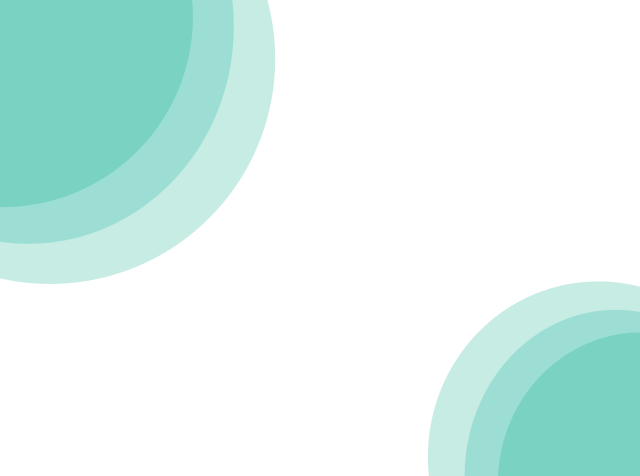
Give the GLSL for this background, as a Shadertoy shader.

```glsl
// Two nested stacks of mint discs on white, cut off by opposite corners.
// Each stack paints three ellipses from pale to deep; coverage comes from
// an approximate signed distance, in units of the canvas height.

const vec3 WHITE = vec3(1.0);
const vec3 PALE_MINT = vec3(0.78, 0.925, 0.894);
const vec3 SOFT_MINT = vec3(0.612, 0.871, 0.831);
const vec3 DEEP_MINT = vec3(0.475, 0.824, 0.76);

// Signed distance to an ellipse, accurate near its edge for mild eccentricity.
float ellipseDistance(vec2 p, vec2 radii) {
    return (length(p / radii) - 1.0) * min(radii.x, radii.y);
}

// Lay one smooth-edged ellipse over the colour beneath it.
vec3 paintEllipse(vec3 base, vec3 ink, vec2 p, vec2 center, vec2 radii, float pixel) {
    float coverage = clamp(0.5 - ellipseDistance(p - center, radii) / pixel, 0.0, 1.0);
    return mix(base, ink, coverage);
}

void mainImage(out vec4 fragColor, in vec2 fragCoord) {
    float pixel = 1.0 / iResolution.y;
    vec2 canvas = vec2(iResolution.x * pixel, 1.0);
    vec2 uv = fragCoord * pixel;

    // Positions relative to the two corners that hold the stacks
    vec2 topLeft = uv - vec2(0.0, canvas.y);
    vec2 bottomRight = uv - vec2(canvas.x, 0.0);

    vec3 color = WHITE;

    // Upper left stack
    color = paintEllipse(color, PALE_MINT, topLeft, vec2(0.1053, -0.1237), vec2(0.4728), pixel);
    color = paintEllipse(color, SOFT_MINT, topLeft, vec2(0.0596, -0.0561), vec2(0.4316, 0.4561), pixel);
    color = paintEllipse(color, DEEP_MINT, topLeft, vec2(0.0053, -0.0351), vec2(0.4), pixel);

    // Lower right stack
    color = paintEllipse(color, PALE_MINT, bottomRight, vec2(-0.0877, 0.0404), vec2(0.3579, 0.3684), pixel);
    color = paintEllipse(color, SOFT_MINT, bottomRight, vec2(-0.0509, 0.0), vec2(0.3175, 0.3491), pixel);
    color = paintEllipse(color, DEEP_MINT, bottomRight, vec2(0.0035, -0.014), vec2(0.3018, 0.3158), pixel);

    fragColor = vec4(color, 1.0);
}
```
